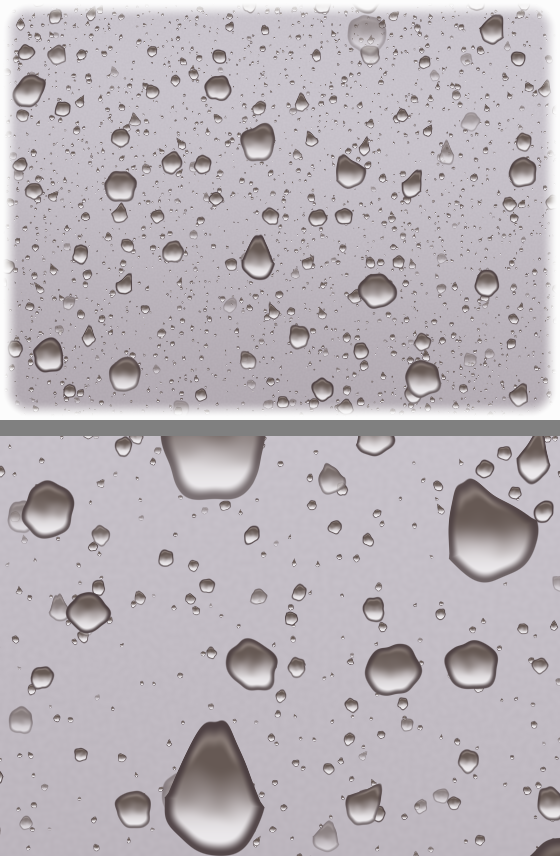
Top, the full canvas; bottom, a detail of the centre.
Write a WebGL 2 fragment shader that draws this texture.

```glsl
#version 300 es
precision highp float;

uniform vec2 u_resolution;
out vec4 fragColor;

vec4 hash4(vec2 p) {
  vec4 h = fract(p.xyxy * vec4(0.1031, 0.1030, 0.0973, 0.1099));
  h += dot(h, h.wzxy + 33.33);
  return fract((h.xxyz + h.yzzw) * h.zywx);
}

float cornerSlope(vec2 cell, vec2 offset) {
  float angle = 6.2832 * hash4(cell + 71.0).x;
  return dot(vec2(cos(angle), sin(angle)), offset);
}

float gradientNoise(vec2 p) {
  vec2 i = floor(p), f = p - i;
  vec2 u = f * f * f * (f * (f * 6.0 - 15.0) + 10.0);
  vec2 e = vec2(1.0, 0.0);
  return mix(mix(cornerSlope(i, f), cornerSlope(i + e, f - e), u.x),
             mix(cornerSlope(i + e.yx, f - e.yx), cornerSlope(i + 1.0, f - 1.0), u.x), u.y);
}

// One water drop: p is relative to its centre, in units of its radius
vec4 drop(vec2 p, float pixel, vec4 rnd, vec2 seed) {
  float tilt = (rnd.x - 0.5) * 1.5;
  vec2 q = mat2(cos(tilt), sin(tilt), -sin(tilt), cos(tilt)) * p;
  float tear = smoothstep(0.55, 1.0, rnd.z);

  // Stretch downhill and pinch the upper end
  q.y /= mix(0.9, 1.3, rnd.y);
  q.y *= q.y > 0.0 ? 1.0 - 0.35 * tear : 1.0;
  q.x *= 1.0 + tear * 1.1 * max(q.y + 0.1, 0.0);
  float wobble = gradientNoise(normalize(q + 1e-4) * 1.1 + seed * 7.3);
  float d = length(q) / (1.0 + 0.28 * wobble);
  float cover = 1.0 - smoothstep(1.0 - pixel, 1.0 + pixel, d);

  // Refracted scene: dark ground above, bright sky below
  float band = p.y + 0.3 * gradientNoise(p * 1.6 + seed * 3.1);
  float ground = smoothstep(-0.5, 0.6, band);
  vec3 sky = mix(vec3(0.92, 0.91, 0.92), vec3(0.74, 0.71, 0.72), smoothstep(-0.8, 0.2, p.y));
  vec3 color = mix(sky, vec3(0.40, 0.35, 0.33), ground);

  // Dark rim with a faint grey sheen inside its top
  color += 0.14 * smoothstep(0.62, 0.8, d) * smoothstep(0.45, 0.85, p.y);
  float rim = smoothstep(0.74, 0.95, d) * mix(0.6, 0.95, rnd.w);
  color = mix(color, vec3(0.29, 0.24, 0.25), rim);
  return vec4(color, cover * mix(0.45, 1.0, smoothstep(0.0, 0.25, rnd.w)));
}

// Scatter drops over jittered cells
vec3 scatter(vec3 color, vec2 p, float cell, vec2 radii, float density, float layer) {
  vec2 home = floor(p / cell);
  for (int y = -1; y <= 1; y++) {
    for (int x = -1; x <= 1; x++) {
      vec2 id = home + vec2(x, y);
      vec2 seed = id + layer * vec2(37.0, 59.0) + 13.0;
      vec4 place = hash4(seed);
      vec2 center = (id + mix(vec2(0.12), vec2(0.88), place.xy)) * cell;
      float radius = mix(radii.x, radii.y, place.z * place.z);
      float crowd = 1.0 + 0.9 * gradientNoise(center * 4.0 + layer);
      vec2 q = (p - center) / radius;
      if (place.w > density * crowd || dot(q, q) > 6.0) continue;
      float pixel = 0.8 / (u_resolution.y * radius);
      vec4 water = drop(q, min(pixel, 0.9), hash4(seed + 211.0), seed);
      color = mix(color, water.rgb, water.a);
    }
  }
  return color;
}

void main() {
  vec2 p = gl_FragCoord.xy / u_resolution.y;
  vec2 middle = 0.5 * vec2(u_resolution.x / u_resolution.y, 1.0);

  // Overcast glass
  float height = p.y + 0.12 * (p.x - middle.x) + 0.08 * gradientNoise(p * 2.0);
  vec3 color = mix(vec3(0.70, 0.67, 0.70), vec3(0.785, 0.765, 0.797), smoothstep(-0.05, 0.8, height));
  color += 0.015 * gradientNoise(p * 190.0);

  // From mist to large drops
  color = scatter(color, p, 0.016, vec2(0.0012, 0.0026), 0.32, 1.0);
  color = scatter(color, p, 0.028, vec2(0.0026, 0.0058), 0.45, 2.0);
  color = scatter(color, p, 0.056, vec2(0.006, 0.012), 0.5, 3.0);
  color = scatter(color, p, 0.115, vec2(0.014, 0.026), 0.72, 4.0);
  color = scatter(color, p, 0.24, vec2(0.029, 0.045), 0.5, 5.0);

  // Soft white frame with rounded corners
  vec2 q = abs(p - middle) - middle + 0.07;
  float edge = length(max(q, 0.0)) + min(max(q.x, q.y), 0.0) - 0.07;
  color = mix(color, vec3(0.99), smoothstep(-0.046, -0.005, edge));
  fragColor = vec4(color, 1.0);
}
```
